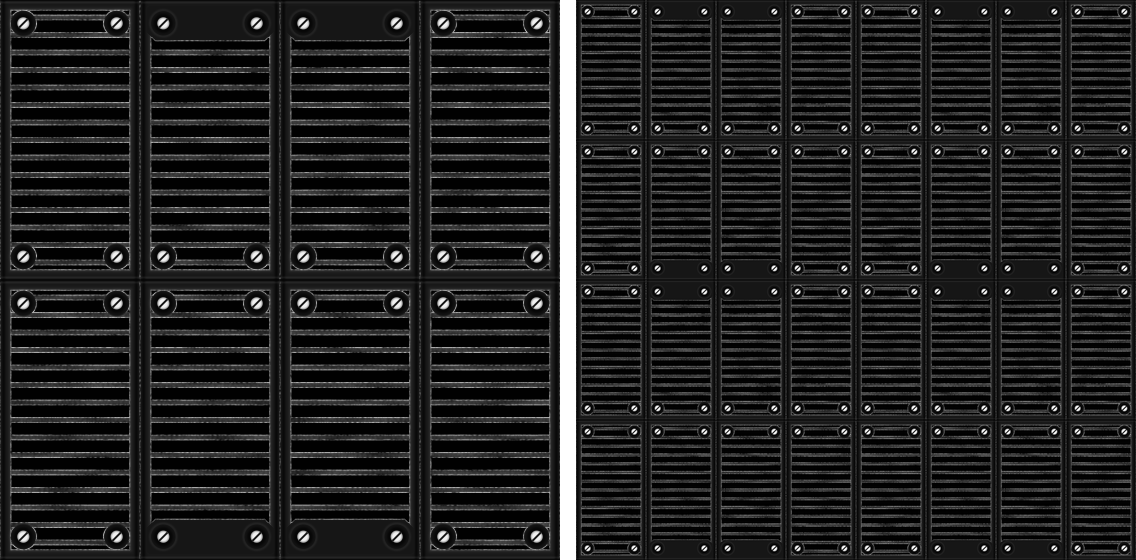
Left: one tile. Right: repeated 2 by 2.
Reproduce this pattern procedurally as a WebGL 2 fragment shader.

```glsl
#version 300 es
precision highp float;

uniform vec2 u_resolution;
out vec4 fragColor;

const vec2 GRID = vec2(4.0, 2.0);
const vec2 PANEL = vec2(192.0, 384.0);   // panel size in design units
const vec2 OPENING = vec2(81.5, 178.0);  // half size of the louvred opening
const vec2 SCREW = vec2(64.0, 160.0);    // screw offset from panel centre
const float SLAT_PITCH = 24.0;
const float SLAT_HALF = 3.3;
const float BOSS_RADIUS = 18.0;
const float HEAD_RADIUS = 8.3;
const float PLATE_START = 136.0;

const vec3 HOLE = vec3(0.005);
const vec3 FRAME = vec3(0.085);
const vec3 SLAT = vec3(0.20);
const vec3 EDGE = vec3(0.66);
const vec3 HEAD = vec3(0.94);

vec2 gradientAt(vec2 corner, vec2 period) {
    vec2 c = mod(corner, period);
    float angle = 6.2832 * fract(sin(dot(c, vec2(127.1, 311.7))) * 43758.5);
    return vec2(cos(angle), sin(angle));
}

// Gradient noise that wraps over the unit square
float wrapNoise(vec2 uv, vec2 period) {
    vec2 g = uv * period;
    vec2 i = floor(g);
    vec2 f = g - i;
    vec2 w = f * f * f * (f * (f * 6.0 - 15.0) + 10.0);
    vec2 e = vec2(1.0, 0.0);
    float a = dot(gradientAt(i, period), f);
    float b = dot(gradientAt(i + e.xy, period), f - e.xy);
    float c = dot(gradientAt(i + e.yx, period), f - e.yx);
    float d = dot(gradientAt(i + e.xx, period), f - e.xx);
    return mix(mix(a, b, w.x), mix(c, d, w.x), w.y);
}

float cover(float dist, float aa) {
    return 1.0 - smoothstep(-aa, aa, dist);
}

float boxDistance(vec2 p, vec2 halfSize) {
    vec2 d = abs(p) - halfSize;
    return length(max(d, 0.0)) + min(max(d.x, d.y), 0.0);
}

float slatDistance(float y) {
    return abs(y - SLAT_PITCH * round(y / SLAT_PITCH)) - SLAT_HALF;
}

// Solid end plate with chamfered corners, on the two inner columns only
float plateDistance(vec2 p, vec2 cell) {
    float outward = cell.y > 0.5 ? p.y : -p.y;
    float inner = step(abs(cell.x - 1.5), 1.0);
    float dist = PLATE_START + max(abs(p.x) - 75.0, 0.0) - outward;
    return mix(1000.0, dist, inner);
}

vec3 frameColor(vec2 p, float box, float grain, float aa) {
    vec2 seam = PANEL * 0.5 - abs(p);
    vec3 color = FRAME + 0.15 * exp(-max(box, 0.0) / 2.5);
    color *= 1.0 - 0.6 * exp(-pow((seam.x - 5.0) / 2.5, 2.0));
    color += 0.06 * exp(-pow((seam.y - 3.5) / 1.5, 2.0));
    color = mix(color, vec3(0.25 + 0.4 * grain), 0.8 * cover(seam.x - 1.2, aa));
    return mix(color, vec3(0.02), cover(seam.y - 1.0, aa));
}

// Slotted head sitting in a dark recess
vec3 addScrew(vec3 base, vec2 s, float aa) {
    float r = length(s);
    vec3 color = base + 0.05 * exp(-pow((r - BOSS_RADIUS) / 2.0, 2.0));
    vec3 recess = vec3(mix(0.025, 0.07, smoothstep(10.0, 16.0, r)));
    color = mix(color, recess, cover(r - BOSS_RADIUS + 1.5, aa));
    vec3 head = HEAD * (1.0 - 0.3 * smoothstep(5.0, HEAD_RADIUS, r));
    color = mix(color, head, cover(r - HEAD_RADIUS, aa));
    float slot = abs(dot(s, vec2(0.7071, -0.7071))) - 1.3;
    return mix(color, vec3(0.06), cover(max(slot, r - HEAD_RADIUS), aa));
}

void main() {
    vec2 uv = gl_FragCoord.xy / u_resolution;
    vec2 cell = floor(uv * GRID);
    vec2 p = (fract(uv * GRID) - 0.5) * PANEL;
    vec2 s = p - sign(p) * SCREW;
    float aa = 0.7 * GRID.x * PANEL.x / min(u_resolution.x, u_resolution.y);

    float grain = wrapNoise(uv, vec2(220.0));
    float streak = wrapNoise(uv, vec2(14.0, 96.0));

    // Shapes
    float box = boxDistance(p - vec2(0.5, 0.0), OPENING);
    float plate = plateDistance(p, cell);
    float solid = min(plate, length(s) - BOSS_RADIUS);
    float hole = max(max(box, -slatDistance(p.y)), -solid);

    // Frame, slats and openings
    vec3 color = frameColor(p, box, grain, aa);
    vec3 slat = SLAT * (1.0 + 0.7 * streak + 0.3 * grain);
    color = mix(color, slat, cover(box, aa));
    color = mix(color, FRAME, cover(max(solid, box - 6.0), aa));
    color = mix(color, HOLE, cover(hole, aa));

    // Worn bright edges
    float wear = clamp(0.82 + 0.7 * streak + 0.8 * grain, 0.15, 1.2);
    float rim = cover(abs(hole) - 0.55, aa);
    float border = cover(max(abs(box) - 0.55, -solid), aa);
    color = mix(color, EDGE * wear, max(rim, 0.7 * border));

    fragColor = vec4(addScrew(color, s, aa), 1.0);
}
```
